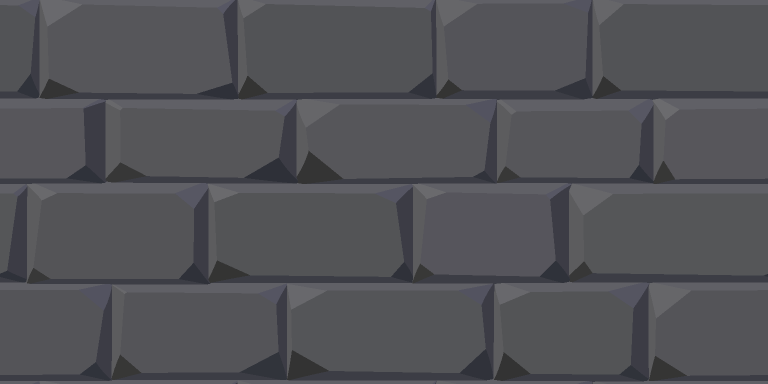
Reproduce this texture procedurally as a Shadertoy shader.

```glsl
const vec3 FACE = vec3(0.332, 0.332, 0.348);
const vec3 LEFT = vec3(0.360, 0.360, 0.368);
const vec3 BOTTOM = vec3(0.235, 0.240, 0.270);
const vec3 RIGHT = vec3(0.235, 0.235, 0.272);
const vec3 TOP = vec3(0.375, 0.375, 0.400);
const vec3 LOW_LEFT = vec3(0.210, 0.210, 0.208);
const vec3 LOW_RIGHT = vec3(0.190, 0.200, 0.230);
const vec3 HIGH_LEFT = vec3(0.410, 0.410, 0.422);
const vec3 HIGH_RIGHT = vec3(0.335, 0.335, 0.385);

const vec2 TILE = vec2(2.0, 1.0);
const int ROWS = 4;
const int COLUMNS = 4;

// Four random values per brick and purpose
vec4 hash4(vec2 cell, float seed) {
    vec4 v = fract(vec4(cell, cell.x + seed, seed + 1.7) * vec4(0.1031, 0.1030, 0.0973, 0.1099));
    v += dot(v, v.wzxy + 33.33);
    return fract((v.xxyz + v.yzzw) * v.zywx);
}

// Horizontal joint below a row
float rowEdge(int row) {
    vec4 edges = vec4(0.008, 0.262, 0.523, 0.742);
    return row < ROWS ? edges[row] : 1.0 + edges[0];
}

// Vertical joint left of a brick, drifting slightly from row to row
float columnEdge(int row, int column) {
    vec4 shifts = vec4(0.146, 0.035, 0.138, 0.052);
    vec4 joints = vec4(0.0, 0.2266, 0.497, 0.699)
                + float(row) * vec4(0.0, 0.0105, 0.006, 0.007);
    float joint = column < COLUMNS ? joints[column] : 1.0;
    return TILE.x * (shifts[row] + joint);
}

// Keep whichever facet lies lowest
void carve(inout float height, inout vec3 color, float facet, vec3 facetColor) {
    if (facet < height) {
        height = facet;
        color = facetColor;
    }
}

// Faceted stone: color in rgb, height in a
vec4 brick(vec2 q, vec2 halfSize, vec2 id) {
    vec4 tone = hash4(id, 11.0);
    vec4 startRandom = hash4(id, 23.0);
    vec4 endRandom = hash4(id, 37.0);
    vec4 chipRandom = hash4(id, 53.0);
    vec4 slantRandom = hash4(id, 71.0);

    // Distances and tapered bevel widths: left, bottom, right, top
    halfSize += (tone.zw - 0.5) * 0.006;
    vec4 inset = vec4(q + halfSize, halfSize - q);
    vec2 along = clamp(q / halfSize * 0.5 + 0.5, 0.0, 1.0);
    vec4 taper = mix(startRandom, endRandom, along.yxyx) * 2.0 - 1.0;
    vec4 width = vec4(0.027, 0.019, 0.036, 0.025) * (1.0 + vec4(0.7, 0.4, 0.8, 0.35) * taper);
    vec4 bevel = inset / width;

    float height = 1.0;
    vec3 color = FACE + (tone.x - 0.5) * 0.016 + (tone.y - 0.5) * vec3(0.012, 0.0, 0.022);
    carve(height, color, bevel.x, LEFT);
    carve(height, color, bevel.y, BOTTOM);
    carve(height, color, bevel.z, RIGHT);
    carve(height, color, bevel.w, TOP);

    // Chipped corners
    vec3 chipColors[4] = vec3[4](LOW_LEFT, LOW_RIGHT, HIGH_LEFT, HIGH_RIGHT);
    for (int i = 0; i < 4; i++) {
        vec2 side = vec2(i & 1, i >> 1);
        vec2 corner = mix(inset.xy, inset.zw, side);
        vec2 cut = mix(vec2(0.06, 0.045), vec2(0.15, 0.10), vec2(chipRandom[i], slantRandom[i]));
        float chip = corner.x / cut.x + corner.y / cut.y - 0.18 * startRandom[i];
        carve(height, color, chip, chipColors[i] + (endRandom[i] - 0.5) * 0.02);
    }
    return vec4(color, height);
}

// Highest stone at a point of the repeating wall
vec3 wall(vec2 p) {
    vec4 highest = vec4(BOTTOM, -100.0);
    for (int row = 0; row < ROWS; row++) {
        for (int column = 0; column < COLUMNS; column++) {
            vec2 low = vec2(columnEdge(row, column), rowEdge(row));
            vec2 high = vec2(columnEdge(row, column + 1), rowEdge(row + 1));
            vec2 halfSize = 0.5 * (high - low);
            vec2 q = p - 0.5 * (low + high);
            q -= TILE * round(q / TILE);
            if (any(greaterThan(abs(q), halfSize + 0.05))) continue;
            vec4 stone = brick(q, halfSize, vec2(column, row) + 1.0);
            if (stone.a > highest.a) highest = stone;
        }
    }
    return highest.rgb;
}

void mainImage(out vec4 fragColor, in vec2 fragCoord) {
    // Average four samples for smooth facet edges
    vec3 color = vec3(0.0);
    for (int i = 0; i < 4; i++) {
        vec2 offset = (vec2(i & 1, i >> 1) - 0.5) * 0.5;
        color += wall((fragCoord + offset) / iResolution.xy * TILE);
    }
    fragColor = vec4(color * 0.25, 1.0);
}
```
